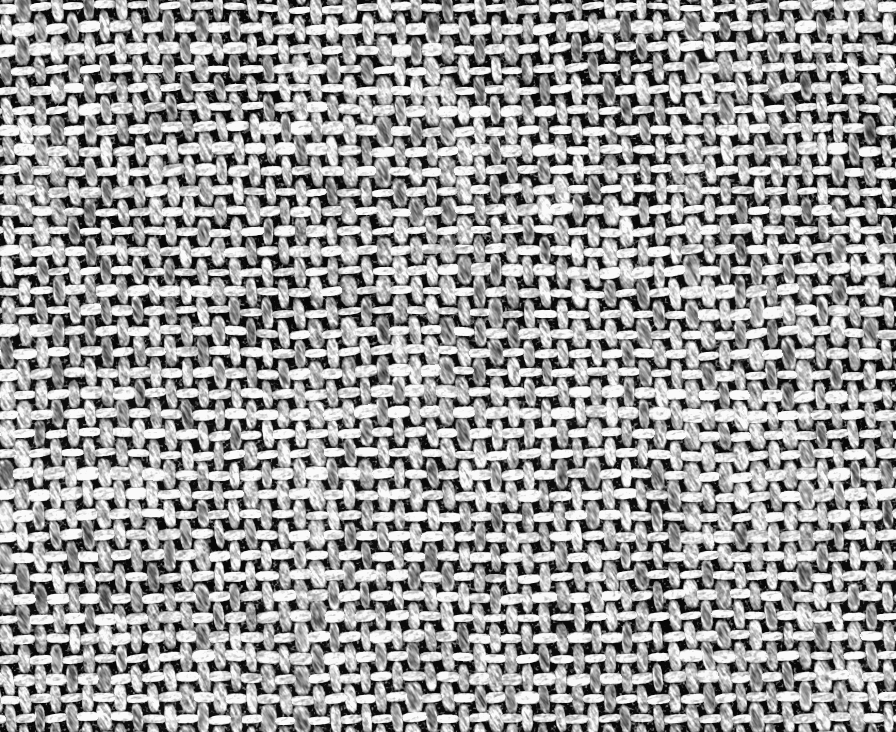
This texture is drawn by a WebGL 2 fragment shader. Its source:

```glsl
#version 300 es
precision highp float;
// Coarse black and white plain weave: pale yarns over a dark ground.
// Every crossing shows one rounded bead, warp or weft by checker parity;
// the highest bead wins and is shaded with twisted fibres, slubs and grain.

#define COLUMNS 55.0
#define ROWS 36.0
#define WARP_HALF vec2(0.37, 0.76)
#define WEFT_HALF vec2(0.80, 0.235)
#define WARP_TONE 0.79
#define WEFT_TONE 0.96
#define SLUB 0.15
#define WOBBLE 0.32
#define FIBRE 0.75
#define GRAIN 0.42

uniform vec2 u_resolution;
out vec4 fragColor;

float hash(vec2 p) {
    vec3 q = fract(p.xyx * 0.1031);
    q += dot(q, q.yzx + 33.33);
    return fract((q.x + q.y) * q.z);
}

float noise(vec2 p) {
    vec2 i = floor(p), f = fract(p);
    f = f * f * (3.0 - 2.0 * f);
    vec2 e = vec2(0.0, 1.0);
    return mix(mix(hash(i), hash(i + e.yx), f.x),
               mix(hash(i + e.xy), hash(i + e.yy), f.x), f.y);
}

// Thick stretches that come and go along a single yarn
float slub(float yarn, float along) {
    return smoothstep(0.55, 0.9, noise(vec2(yarn * 17.0, along * 0.16)));
}

bool warpOnTop(vec2 id) {
    return mod(id.x + id.y, 2.0) < 0.5;
}

// Half width and half height of the bead at one crossing
vec2 beadSize(vec2 id, bool warp) {
    float vary = hash(id + 31.0) - 0.5;
    if (warp) {
        float yarn = hash(vec2(id.x, 7.0)) - 0.5;
        return WARP_HALF + vec2(SLUB * slub(id.x, id.y) + 0.08 * yarn + 0.05 * vary, 0.1 * vary);
    }
    float yarn = hash(vec2(3.0, id.y)) - 0.5;
    return WEFT_HALF + vec2(0.12 * vary, 0.7 * SLUB * slub(id.y + 90.0, id.x) + 0.07 * yarn + 0.04 * vary);
}

// Rounded height: 1 at the centre, 0 on the outline
float beadHeight(vec2 q, vec2 size) {
    vec2 e = pow(abs(q) / size, vec2(2.6));
    return 1.0 - e.x - e.y;
}

// Streaks along the twist of the yarn
float fibres(vec2 q, vec2 id, bool warp) {
    vec2 dir = warp ? normalize(vec2(-0.5, 1.0)) : normalize(vec2(1.0, 0.2));
    vec2 s = vec2(dot(q, dir), dot(q, vec2(-dir.y, dir.x)));
    s += 40.0 * vec2(hash(id + 5.0), hash(id + 9.0));
    return 0.65 * noise(s * vec2(2.2, 6.5)) + 0.35 * noise(s * vec2(4.0, 11.0) + 60.0);
}

void main() {
    vec2 uv = gl_FragCoord.xy / u_resolution;
    vec2 grid = vec2(COLUMNS, ROWS);
    vec2 p = uv * grid - vec2(0.0, 0.15);

    // Yarns wander slightly from straight lines
    p += WOBBLE * (vec2(noise(p * vec2(0.25, 0.18)), noise(p * vec2(0.16, 0.3) + 50.0)) - 0.5);

    // Find the uppermost bead among the neighbouring crossings
    vec2 cell = floor(p), local = vec2(0.0), id = cell;
    float height = -9.0;
    for (int y = -1; y <= 1; y++) {
        for (int x = -1; x <= 1; x++) {
            vec2 n = cell + vec2(x, y);
            bool w = warpOnTop(n);
            vec2 q = p - n - 0.5;
            q += 0.1 * (vec2(hash(n + 13.0), hash(n + 17.0)) - 0.5);
            float tilt = hash(n + 23.0) - 0.5;
            q += w ? vec2(q.y * (0.1 + 0.16 * tilt), 0.0) : vec2(0.0, -q.x * (0.04 + 0.1 * tilt));
            float h = beadHeight(q, beadSize(n, w));
            if (h > height) { height = h; local = q; id = n; }
        }
    }
    bool warp = warpOnTop(id);

    // Square units keep fibre and grain undistorted
    vec2 square = vec2(1.0, u_resolution.y * COLUMNS / (u_resolution.x * ROWS));
    float fibre = fibres(local * square, id, warp);
    float grain = noise(p * square * 6.5) * 0.6 + noise(p * square * 10.0 + 80.0) * 0.4;

    // Bead tone: rim shadow, fibre streaks and a dusky patch on some warps
    float tone = (warp ? WARP_TONE : WEFT_TONE) + 0.16 * (hash(id + 41.0) - 0.5);
    tone += (warp ? 1.0 : 0.75) * FIBRE * (fibre - 0.5) + GRAIN * (grain - 0.5);
    float dusky = step(0.72, hash(id + 53.0)) * smoothstep(0.35, 0.95, height);
    tone -= warp ? 0.3 * dusky * (0.4 + grain) : 0.0;
    tone *= mix(0.5, 1.0, smoothstep(0.0, 0.55, height));

    // Dark ground with stray pale fibres
    float ground = 0.03 + 0.5 * smoothstep(0.5, 0.95, grain);

    // Outline softened by about one pixel and frayed by the grain
    float soft = clamp(3.2 * COLUMNS / u_resolution.x, 0.03, 0.5);
    float cover = smoothstep(-soft, soft, height + 0.35 * (grain - 0.5));
    float value = mix(ground, tone, cover);
    value += 0.05 * (noise(uv * vec2(6.0, 5.0)) - 0.5);
    fragColor = vec4(vec3(clamp(value, 0.03, 0.98)), 1.0);
}
```
